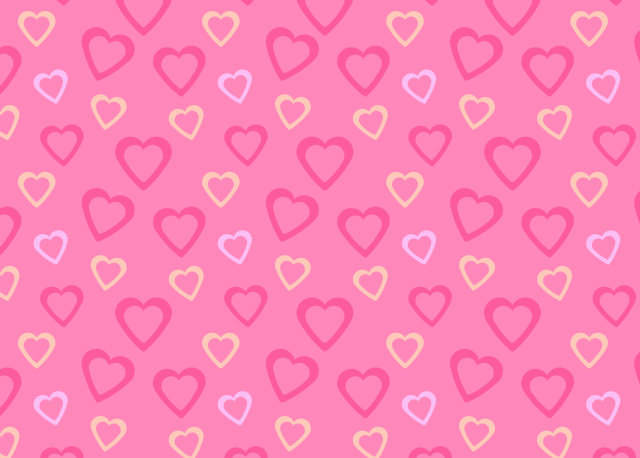
This pattern is drawn by a Shadertoy shader. Its source:

```glsl
// Outlined hearts in pink, cream and lilac scattered over a pink ground.
// Eight hearts fill one tile; each repeats on the tile lattice, and its outline
// is a heart distance minus a scaled copy of the same heart.

const vec2 TILE = vec2(1.0, 0.8733);

float cross2(vec2 a, vec2 b) { return a.x * b.y - a.y * b.x; }

// Signed distance to a heart of half-width 1: lobe circle, long side arc, rounded tip.
float heart(vec2 p) {
    p.x = abs(p.x);
    vec2 lobe = vec2(0.46, 0.4);
    vec2 arc = vec2(-2.644, 2.141);
    vec2 tip = vec2(0.0, -0.86);
    float d = length(p - lobe) - 0.44;
    if (p.y < lobe.y && cross2(lobe - arc, p - lobe) < 0.0) {
        d = cross2(tip - arc, p - arc) < 0.0 ? length(p - tip)
                                             : length(p - arc) - 4.0;
    }
    return d - 0.1;
}

float heartOutline(vec2 p) {
    float hole = 0.69;
    return max(heart(p), -hole * heart(p / hole));
}

void mainImage(out vec4 fragColor, in vec2 fragCoord) {
    // Tile widths from the upper left corner, y downwards
    float pixel = 3.475 / iResolution.x;
    vec2 p = vec2(fragCoord.x, iResolution.y - fragCoord.y) * pixel;

    // Centre, half-width and clockwise tilt of each heart in the tile
    vec4 hearts[8] = vec4[8](
        vec4(0.199, 0.156, 0.102, 0.00),
        vec4(0.570, 0.303, 0.147, 0.30),
        vec4(0.977, 0.387, 0.143, -0.06),
        vec4(0.284, 0.475, 0.094, -0.24),
        vec4(0.584, 0.611, 0.098, 0.16),
        vec4(1.020, 0.670, 0.096, -0.24),
        vec4(0.339, 0.790, 0.118, -0.07),
        vec4(0.778, 0.887, 0.154, 0.00));

    vec3 color = vec3(1.0, 0.53, 0.73);
    for (int i = 0; i < 8; i++) {
        vec4 h = hearts[i];
        vec2 cell = round((p - h.xy) / TILE);
        vec2 q = p - h.xy - cell * TILE;

        // The largest heart drifts a little from tile to tile
        if (i == 7) {
            q -= vec2(0.014 * sin(4.5 * cell.x + 0.1),
                      0.032 * step(1.5, mod(cell.y, 3.0)));
        }

        // Turn upright and scale to unit half-width
        q.y = -q.y;
        float c = cos(h.w), s = sin(h.w);
        q = vec2(c * q.x - s * q.y, s * q.x + c * q.y) / h.z;

        vec3 ink = h.z > 0.11 ? vec3(0.99, 0.36, 0.62)
                 : i == 3     ? vec3(0.99, 0.75, 0.96)
                              : vec3(1.0, 0.79, 0.73);
        float d = heartOutline(q) * h.z;
        color = mix(color, ink, smoothstep(0.75 * pixel, -0.75 * pixel, d));
    }
    fragColor = vec4(color, 1.0);
}
```
